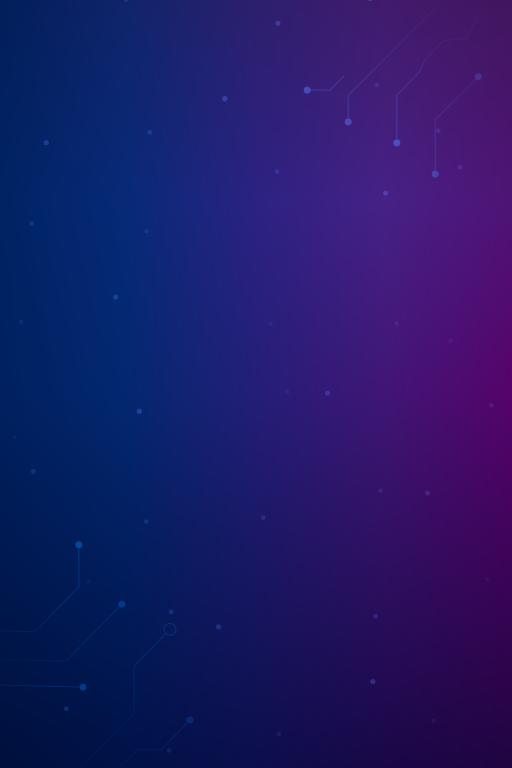
Write a Shadertoy shader that draws this background.

```glsl
// A navy to magenta gradient with faint circuit traces in two corners and
// scattered specks. Four horizontal colour ramps are blended by height,
// then polyline distances and a jittered cell grid add the details.

#define LINE_HALF 0.1
#define NODE_RADIUS 0.68
#define RING_RADIUS 1.15
#define FADE_LENGTH 28.0
#define SPECK_CELL 20.0
#define SPECK_RADIUS 0.5
#define SPECK_TINT vec3(0.07, 0.13, 0.2)
#define LOW_GLOW vec3(0.0, 0.32, 0.68)
#define HIGH_GLOW vec3(0.3, 0.35, 0.78)

// Five evenly spaced colours from left to right
vec3 ramp(float x, vec3 a, vec3 b, vec3 c, vec3 d, vec3 e) {
    float s = clamp(x, 0.0, 1.0) * 4.0;
    vec3 col = mix(a, b, clamp(s, 0.0, 1.0));
    col = mix(col, c, clamp(s - 1.0, 0.0, 1.0));
    col = mix(col, d, clamp(s - 2.0, 0.0, 1.0));
    return mix(col, e, clamp(s - 3.0, 0.0, 1.0));
}

vec3 backdrop(vec2 uv) {
    vec3 top = ramp(uv.x, vec3(.008, .118, .353), vec3(.065, .14, .42),
        vec3(.175, .12, .43), vec3(.255, .105, .425), vec3(.255, .085, .37));
    vec3 upper = ramp(uv.x, vec3(.0, .137, .39), vec3(.03, .163, .47),
        vec3(.17, .133, .51), vec3(.275, .13, .525), vec3(.31, .075, .46));
    vec3 lower = ramp(uv.x, vec3(.0, .127, .375), vec3(.012, .155, .44),
        vec3(.14, .118, .47), vec3(.25, .086, .46), vec3(.335, .012, .42));
    vec3 base = ramp(uv.x, vec3(.0, .06, .235), vec3(.0, .07, .28),
        vec3(.045, .056, .295), vec3(.098, .03, .28), vec3(.125, .014, .255));
    vec3 col = mix(base, lower, clamp(uv.y / 0.49, 0.0, 1.0));
    col = mix(col, upper, clamp((uv.y - 0.49) / 0.25, 0.0, 1.0));
    return mix(col, top, clamp((uv.y - 0.74) / 0.26, 0.0, 1.0));
}

float segment(vec2 p, vec2 a, vec2 b) {
    vec2 ab = b - a;
    float t = clamp(dot(p - a, ab) / max(dot(ab, ab), 1e-4), 0.0, 1.0);
    return length(p - a - t * ab);
}

// Antialiased coverage of a signed distance
float fill(float d, float px) {
    return clamp(0.5 - d / px, 0.0, 1.0);
}

// Three joined segments, fading away from the first point
float trace(vec2 p, float px, vec2 a, vec2 b, vec2 c, vec2 d) {
    float dist = min(segment(p, a, b), min(segment(p, b, c), segment(p, c, d)));
    float fade = mix(0.62, 0.14, smoothstep(0.0, FADE_LENGTH, length(p - a)));
    return fill(dist - LINE_HALF, px) * fade;
}

float node(vec2 p, float px, vec2 centre) {
    return fill(length(p - centre) - NODE_RADIUS, px);
}

// A trace that starts at a filled node
float wire(vec2 p, float px, vec2 a, vec2 b, vec2 c, vec2 d, float power) {
    return power * max(trace(p, px, a, b, c, d), node(p, px, a));
}

vec3 hash3(vec2 cell) {
    vec3 q = fract(cell.xyx * vec3(0.1031, 0.1030, 0.0973));
    q += dot(q, q.yxz + 33.33);
    return fract((q.xxy + q.yzz) * q.zyx);
}

// One jittered speck per grid cell, each with its own strength
float specks(vec2 p, float px) {
    vec2 cell = floor(p / SPECK_CELL);
    vec3 h = hash3(cell + 7.0);
    vec2 centre = (cell + 0.1 + 0.8 * h.xy) * SPECK_CELL;
    float radius = SPECK_RADIUS * mix(0.75, 1.05, h.z);
    return fill(length(p - centre) - radius, px) * mix(0.2, 1.0, h.z);
}

float upperCircuit(vec2 p, float px) {
    float g = wire(p, px, vec2(60, 132.4), vec2(64.5, 132.4), vec2(67.2, 135.2), vec2(67.2, 135.2), 0.75);
    g = max(g, wire(p, px, vec2(68, 126.2), vec2(68, 131.4), vec2(85, 148.4), vec2(85, 148.4), 0.75));
    g = max(g, wire(p, px, vec2(77.5, 122.1), vec2(77.5, 131.4), vec2(82, 136.1), vec2(83, 138.3), 0.85));
    g = max(g, 0.25 * trace(p, px, vec2(83, 138.3), vec2(86.5, 142), vec2(91.2, 142.6), vec2(93, 146.5)));
    g = max(g, wire(p, px, vec2(85, 116), vec2(85, 126.6), vec2(93.4, 135), vec2(93.4, 135), 0.65));
    return max(g, 0.4 * node(p, px, vec2(93.4, 135)));
}

float lowerCircuit(vec2 p, float px) {
    float g = wire(p, px, vec2(15.4, 43.6), vec2(15.4, 35.4), vec2(6.8, 26.6), vec2(0, 26.8), 0.8);
    g = max(g, wire(p, px, vec2(23.8, 32), vec2(12.9, 20.9), vec2(0, 21.1), vec2(0, 21.1), 0.55));
    g = max(g, wire(p, px, vec2(16.2, 15.8), vec2(0, 16.2), vec2(0, 16.2), vec2(0, 16.2), 0.6));
    g = max(g, wire(p, px, vec2(37.1, 9.4), vec2(31.4, 3.5), vec2(26.8, 3.5), vec2(23.2, 0), 0.35));
    // Hollow node with its tail
    float ring = abs(length(p - vec2(33.2, 27.1)) - RING_RADIUS);
    g = max(g, 0.4 * fill(ring - LINE_HALF, px));
    return max(g, 0.55 * trace(p, px, vec2(32.4, 26.3), vec2(26.2, 19.9), vec2(26.2, 10.7), vec2(15.6, 0)));
}

void mainImage(out vec4 fragColor, in vec2 fragCoord) {
    // Detail coordinates: the canvas is 100 units wide
    float px = 100.0 / iResolution.x;
    vec2 p = fragCoord * px;

    vec3 col = backdrop(fragCoord / iResolution.xy);
    col += SPECK_TINT * specks(p, px);
    col = mix(col, HIGH_GLOW, upperCircuit(p, px));
    col = mix(col, LOW_GLOW, lowerCircuit(p, px));
    fragColor = vec4(col, 1.0);
}
```
